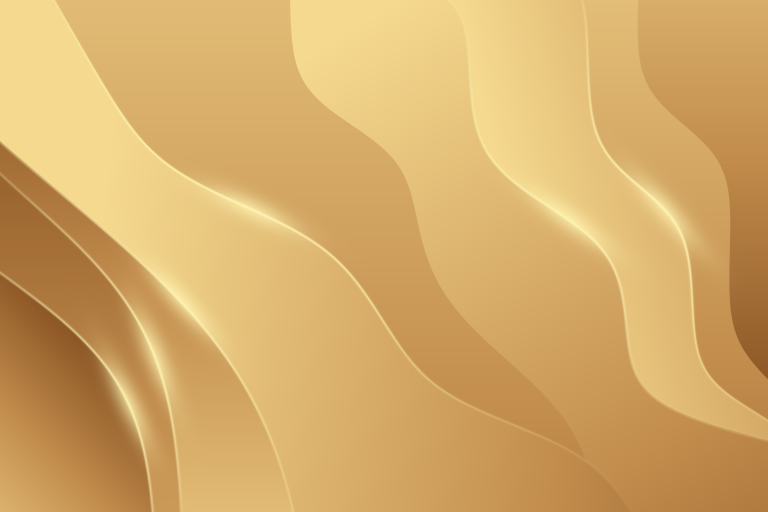
This background is drawn by a Shadertoy shader. Its source:

```glsl
// Overlapping golden sheets with wavy borders, thin bright rims and gleams.
// Each border is a line x(y) bent by two tanh steps; sheets are painted from
// right to left, each shaded by a linear tone looked up in one gold ramp.

// Border: line = (offset, slope, flare at the top), bend = (size, place, width)
struct Border { vec3 line; vec3 bendA; vec3 bendB; };

const vec3 NO_BEND = vec3(0.0, 0.0, 1.0);
const Border FAR_RIGHT = Border(vec3(1.436, -0.05, 0.0), vec3(0.102, 0.244, 0.084), vec3(0.088, 0.742, 0.088));
const Border RIGHT     = Border(vec3(1.365, 0.01, -0.01), vec3(0.100, 0.365, 0.086), vec3(0.117, 0.803, 0.074));
const Border MID_RIGHT = Border(vec3(1.365, 0.0, -0.041), vec3(0.154, 0.402, 0.102), vec3(0.293, 0.865, 0.078));
const Border MIDDLE    = Border(vec3(0.871, 0.0, 0.0), vec3(0.119, 0.244, 0.082), vec3(0.186, 0.703, 0.166));
const Border MID_LEFT  = Border(vec3(0.387, 0.57, 0.0), vec3(0.143, 0.402, 0.088), vec3(0.137, 0.828, 0.074));
const Border LEFT      = Border(vec3(0.113, 0.0, 0.0), vec3(0.512, 0.371, 0.426), NO_BEND);
const Border FAR_LEFT  = Border(vec3(0.059, 0.0, 0.0), vec3(0.303, 0.391, 0.273), NO_BEND);
const Border CORNER    = Border(vec3(0.0, 0.0, 0.0), vec3(0.309, 0.531, 0.225), NO_BEND);

const vec3 DARK_GOLD  = vec3(0.54, 0.33, 0.14);
const vec3 MID_GOLD   = vec3(0.76, 0.55, 0.30);
const vec3 LIGHT_GOLD = vec3(0.96, 0.85, 0.56);
const vec3 GLEAM      = vec3(1.0, 0.96, 0.70);

const float MID_TONE     = 0.4;
const float FLARE_DEPTH  = 0.038;
const float RIM_WIDTH    = 0.0026;
const float RIM_REACH    = 0.36;
const float RIM_POWER    = 0.8;
const float GLEAM_LENGTH = 0.105;
const float GLEAM_WIDTH  = 0.024;
const float GLEAM_POWER  = 0.5;
const float CORE_WIDTH   = 0.009;
const float CORE_LENGTH  = 0.075;
const float NO_GLEAM     = -1.0;

float bell(float x) { return exp(-x * x); }

float bend(vec3 b, float y) { return b.x * tanh((y - b.y) / b.z); }

float borderX(Border b, float y) {
    return b.line.x + b.line.y * y + b.line.z * exp(-y / FLARE_DEPTH)
         + bend(b.bendA, y) + bend(b.bendB, y);
}

float borderSlope(Border b, float y) {
    const float h = 0.002;
    return (borderX(b, y + h) - borderX(b, y - h)) / (2.0 * h);
}

// Shade from a tone plane: constant, change along x, change along y
vec3 goldShade(vec3 plane, vec2 p) {
    float tone = clamp(dot(plane, vec3(1.0, p)), 0.0, 1.0);
    vec3 low = mix(DARK_GOLD, MID_GOLD, tone / MID_TONE);
    vec3 high = mix(MID_GOLD, LIGHT_GOLD, (tone - MID_TONE) / (1.0 - MID_TONE));
    return tone < MID_TONE ? low : high;
}

// Fill everything left of a border, then light its rim around gleamY
void paintSheet(inout vec3 color, vec2 p, Border b, vec3 plane, float gleamY) {
    float slope = borderSlope(b, p.y);
    float dist = (p.x - borderX(b, p.y)) / sqrt(1.0 + slope * slope);
    float pixel = 1.0 / iResolution.y;
    color = mix(color, goldShade(plane, p), 1.0 - smoothstep(-0.7 * pixel, 0.7 * pixel, dist));
    if (gleamY < 0.0) return;

    // Soft streak along the tangent, with a hot core hugging the border
    vec2 along = normalize(vec2(borderSlope(b, gleamY), 1.0));
    vec2 q = p - vec2(borderX(b, gleamY), gleamY);
    float s = dot(q, along);
    float across = dot(q, vec2(along.y, -along.x));
    float streak = GLEAM_POWER * bell(s / GLEAM_LENGTH) * bell(across / GLEAM_WIDTH);
    float core = 0.6 * bell(s / CORE_LENGTH) * exp(-abs(dist) / CORE_WIDTH);
    float rim = RIM_POWER * bell((p.y - gleamY) / RIM_REACH)
              * bell((dist + 0.5 * RIM_WIDTH) / RIM_WIDTH);
    float light = 1.0 - (1.0 - streak) * (1.0 - core) * (1.0 - rim);
    color = mix(color, GLEAM, light);
}

void mainImage(out vec4 fragColor, in vec2 fragCoord) {
    // Canvas is 1.5 wide and 1 high, y measured down from the top
    vec2 uv = fragCoord / iResolution.xy;
    vec2 p = vec2(1.5 * uv.x, 1.0 - uv.y);

    // Sheets from the right corner to the left corner
    vec3 color = goldShade(vec3(0.66, 0.0, -0.85), p);
    paintSheet(color, p, FAR_RIGHT, vec3(0.79, 0.0, -0.55), NO_GLEAM);
    paintSheet(color, p, RIGHT,     vec3(1.81, -0.9, 0.2), 0.410);
    paintSheet(color, p, MID_RIGHT, vec3(1.25, -0.32, -0.5), 0.430);
    paintSheet(color, p, MIDDLE,    vec3(0.77, 0.0, -0.45), NO_GLEAM);
    paintSheet(color, p, MID_LEFT,  vec3(1.16, -0.63, -0.08), 0.408);
    paintSheet(color, p, LEFT,      vec3(-0.08, 0.0, 0.85), 0.590);
    paintSheet(color, p, FAR_LEFT,  vec3(-0.10, 0.0, 0.6), 0.695);
    paintSheet(color, p, CORNER,    vec3(-0.70, -1.4, 1.4), 0.785);

    fragColor = vec4(color, 1.0);
}
```
